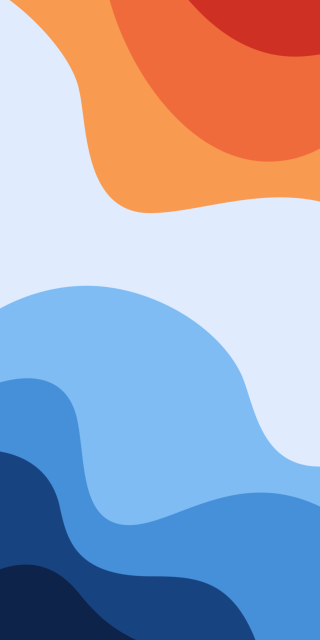
Reproduce this background procedurally as a Shadertoy shader.

```glsl
// Flat layered waves: warm hills hang from the top right, blue swells rise from the lower left.

const vec3 PALE   = vec3(0.878, 0.925, 0.996);
const vec3 ORANGE = vec3(0.973, 0.604, 0.314);
const vec3 CORAL  = vec3(0.941, 0.420, 0.231);
const vec3 RED    = vec3(0.808, 0.192, 0.137);
const vec3 SKY    = vec3(0.498, 0.737, 0.957);
const vec3 BLUE   = vec3(0.275, 0.561, 0.851);
const vec3 NAVY   = vec3(0.090, 0.267, 0.502);
const vec3 NIGHT  = vec3(0.051, 0.137, 0.290);

// Point on a cubic Bezier curve
vec2 bezier(float t, vec2 a, vec2 b, vec2 c, vec2 d) {
    float s = 1.0 - t;
    return s * s * s * a + 3.0 * s * s * t * b + 3.0 * s * t * t * c + t * t * t * d;
}

// Direction of the curve
vec2 bezierTangent(float t, vec2 a, vec2 b, vec2 c, vec2 d) {
    float s = 1.0 - t;
    return s * s * (b - a) + 2.0 * s * t * (c - b) + t * t * (d - c);
}

// Approximate signed distance, positive above; x must grow along the curve
float arcGap(vec2 p, vec2 a, vec2 b, vec2 c, vec2 d) {
    float t = 0.5;
    float stride = 0.25;
    for (int i = 0; i < 18; i++) {
        t += bezier(t, a, b, c, d).x < p.x ? stride : -stride;
        stride *= 0.5;
    }
    vec2 tangent = normalize(bezierTangent(t, a, b, c, d));
    return (p.y - bezier(t, a, b, c, d).y) * tangent.x;
}

// Two joined arcs
float waveGap(vec2 p, vec2 a, vec2 b, vec2 c, vec2 d, vec2 e, vec2 f, vec2 g) {
    return p.x < d.x ? arcGap(p, a, b, c, d) : arcGap(p, d, e, f, g);
}

// Three joined arcs
float longWaveGap(vec2 p, vec2 a, vec2 b, vec2 c, vec2 d, vec2 e, vec2 f, vec2 g,
                  vec2 h, vec2 i, vec2 j) {
    return p.x < d.x ? arcGap(p, a, b, c, d) : waveGap(p, d, e, f, g, h, i, j);
}

// Paint where the distance is positive, with a soft edge
vec3 paint(vec3 base, vec3 ink, float gap, float softness) {
    return mix(base, ink, smoothstep(-softness, softness, gap));
}

void mainImage(out vec4 fragColor, in vec2 fragCoord) {
    // Canvas is one unit wide and two units high
    vec2 p = fragCoord / iResolution.xy * vec2(1.0, 2.0);
    float softness = 0.75 / iResolution.x;
    vec3 color = PALE;

    // Warm hills, filled above their edges
    float orangeGap = longWaveGap(p,
        vec2(0.0, 2.021), vec2(0.117, 1.943), vec2(0.229, 1.813), vec2(0.247, 1.719),
        vec2(0.273, 1.609), vec2(0.260, 1.334), vec2(0.469, 1.334),
        vec2(0.612, 1.334), vec2(0.807, 1.414), vec2(1.0, 1.370));
    float coralGap = waveGap(p,
        vec2(0.336, 2.026), vec2(0.391, 1.792), vec2(0.586, 1.495), vec2(0.839, 1.495),
        vec2(0.898, 1.495), vec2(0.953, 1.510), vec2(1.0, 1.536));
    float redGap = waveGap(p,
        vec2(0.570, 2.023), vec2(0.667, 1.901), vec2(0.786, 1.823), vec2(0.922, 1.823),
        vec2(0.948, 1.823), vec2(0.974, 1.826), vec2(1.0, 1.830));
    color = paint(color, ORANGE, orangeGap, softness);
    color = paint(color, CORAL, coralGap, softness);
    color = paint(color, RED, redGap, softness);

    // Blue swells, filled below their edges
    float skyGap = longWaveGap(p,
        vec2(0.0, 1.036), vec2(0.083, 1.081), vec2(0.177, 1.107), vec2(0.271, 1.107),
        vec2(0.469, 1.107), vec2(0.682, 0.984), vec2(0.755, 0.828),
        vec2(0.797, 0.729), vec2(0.813, 0.542), vec2(1.0, 0.542));
    float blueGap = longWaveGap(p,
        vec2(0.0, 0.805), vec2(0.130, 0.841), vec2(0.219, 0.802), vec2(0.242, 0.685),
        vec2(0.268, 0.555), vec2(0.250, 0.359), vec2(0.404, 0.359),
        vec2(0.547, 0.359), vec2(0.740, 0.542), vec2(1.0, 0.417));
    float navyGap = longWaveGap(p,
        vec2(0.0, 0.589), vec2(0.091, 0.573), vec2(0.161, 0.521), vec2(0.185, 0.424),
        vec2(0.208, 0.320), vec2(0.229, 0.200), vec2(0.469, 0.199),
        vec2(0.612, 0.199), vec2(0.729, 0.193), vec2(0.805, -0.018));
    float nightGap = waveGap(p,
        vec2(0.0, 0.221), vec2(0.091, 0.253), vec2(0.172, 0.234), vec2(0.240, 0.154),
        vec2(0.292, 0.091), vec2(0.339, 0.036), vec2(0.448, -0.010));
    color = paint(color, SKY, -skyGap, softness);
    color = paint(color, BLUE, -blueGap, softness);
    color = paint(color, NAVY, -navyGap, softness);
    color = paint(color, NIGHT, -nightGap, softness);

    fragColor = vec4(color, 1.0);
}
```
